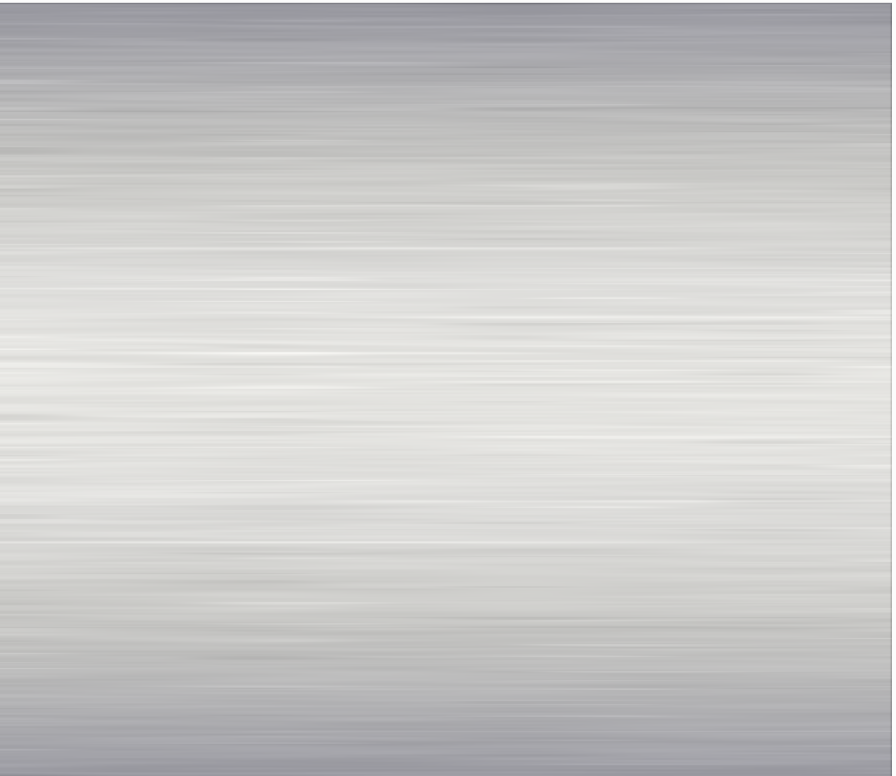
Reproduce this texture procedurally as a Shadertoy shader.

```glsl
// Brushed metal sheet: a soft horizontal sheen fades to cool grey above and below.
// The grain is value noise stretched along x, plus sparse bright scratches;
// a thin dark rim and a pale margin close the top and right sides.

const vec3 SHEEN = vec3(0.895, 0.893, 0.880);
const vec3 SHADE = vec3(0.595, 0.595, 0.625);
const vec3 MARGIN = vec3(0.99);
const vec2 SHEET_CORNER = vec2(0.9955, 0.9965);

// Sine-free hash of a grid cell
float hash(vec2 cell) {
    vec3 p = fract(vec3(cell.xyx) * 0.1031);
    p += dot(p, p.yzx + 33.33);
    return fract((p.x + p.y) * p.z);
}

// Smooth value noise in the range 0..1
float valueNoise(vec2 p) {
    vec2 cell = floor(p);
    vec2 f = fract(p);
    vec2 w = f * f * (3.0 - 2.0 * f);
    float low = mix(hash(cell), hash(cell + vec2(1.0, 0.0)), w.x);
    float high = mix(hash(cell + vec2(0.0, 1.0)), hash(cell + vec2(1.0)), w.x);
    return mix(low, high, w.y);
}

// Base colour: bright middle band, bluish toward the two ends
vec3 sheenColor(float y) {
    float d = abs(y - 0.492) / 0.5;
    vec3 color = mix(SHEEN, SHADE, pow(d, 1.85));
    float warmth = smoothstep(0.25, 0.6, d) * (1.0 - smoothstep(0.65, 1.0, d));
    color.b -= 0.012 * warmth;
    return color;
}

// Fine horizontal grain, centred on zero
float brushedGrain(vec2 uv) {
    float grain = 0.0;
    vec2 frequency = vec2(2.5, 65.0);
    float weight = 0.020;
    for (int i = 0; i < 4; i++) {
        float seed = float(i) * 37.0;
        grain += weight * (valueNoise(uv * frequency + seed) - 0.5);
        frequency *= vec2(1.4, 1.85);
        weight *= 1.15;
    }
    return grain;
}

// Sparse streaks: only the highest noise values survive
float sparseStreaks(vec2 uv, vec2 frequency, float seed) {
    return smoothstep(0.76, 1.0, valueNoise(uv * frequency + seed));
}

// One soft-ended horizontal scratch
float scratch(vec2 uv, float y, float center, float halfLength) {
    float dy = (uv.y - y) / 0.0017;
    float along = abs(uv.x - center) / halfLength;
    return exp(-dy * dy) * (1.0 - smoothstep(0.4, 1.0, along));
}

// Main scratches: height, centre and half length
float mainScratches(vec2 uv) {
    vec3 marks[8] = vec3[8](
        vec3(0.545, 0.36, 0.32), vec3(0.591, 0.75, 0.45),
        vec3(0.628, 0.15, 0.35), vec3(0.508, 0.72, 0.35),
        vec3(0.437, 0.80, 0.40), vec3(0.354, 0.68, 0.38),
        vec3(0.301, 0.25, 0.70), vec3(0.680, 0.35, 0.60));
    float sum = 0.0;
    for (int i = 0; i < 8; i++) {
        sum += scratch(uv, marks[i].x, marks[i].y, marks[i].z);
    }
    return sum;
}

void mainImage(out vec4 fragColor, in vec2 fragCoord) {
    vec2 uv = fragCoord / iResolution.xy;
    vec2 pixel = 1.0 / iResolution.xy;

    // Metal with its grain, light streaks and dark streaks
    vec3 color = sheenColor(uv.y);
    color += brushedGrain(uv);
    color += 0.040 * sparseStreaks(uv, vec2(3.0, 260.0), 11.0);
    color -= 0.035 * sparseStreaks(uv, vec2(3.5, 230.0), 71.0);
    color += 0.050 * mainScratches(uv);

    // Dark rim just inside the sheet, pale margin outside
    vec2 inset = SHEET_CORNER - uv;
    vec2 rim = 1.0 - smoothstep(vec2(0.0), vec2(0.003), inset);
    color -= 0.13 * max(rim.x, rim.y);
    vec2 cover = smoothstep(-0.5 * pixel, 0.5 * pixel, inset);
    color = mix(MARGIN, color, cover.x * cover.y);

    fragColor = vec4(clamp(color, 0.0, 1.0), 1.0);
}
```
